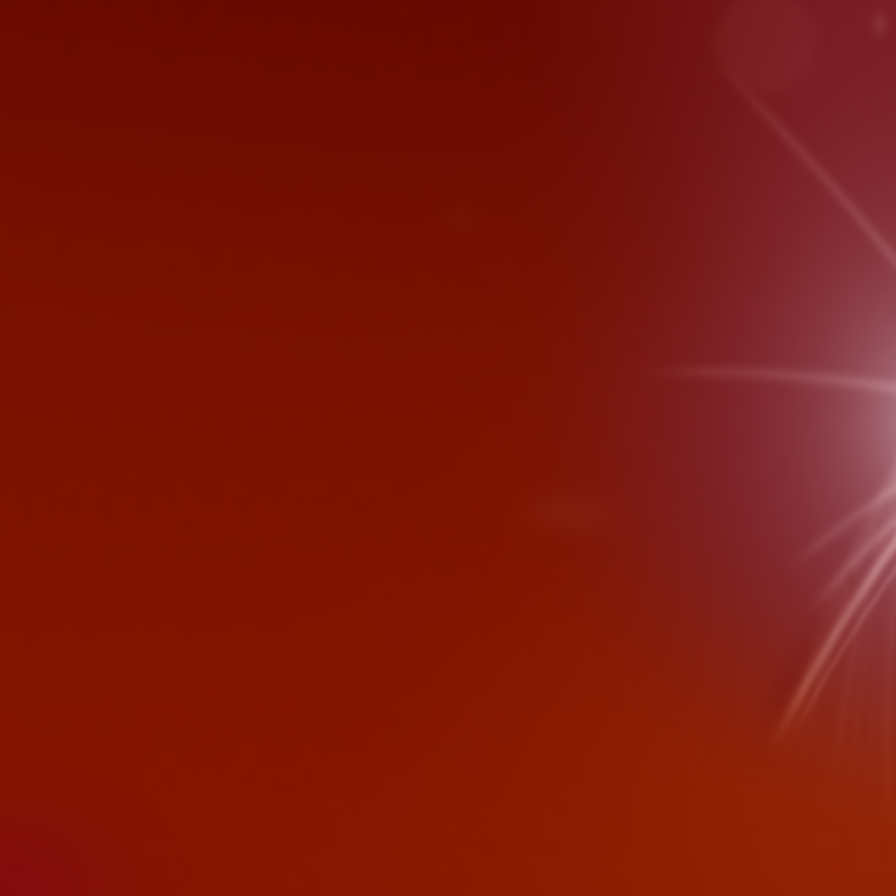
Reproduce this background procedurally as a three.js fragment shader.

```glsl
varying vec2 vUv;

const vec3 TOP_RED = vec3(0.41, 0.037, 0.004);
const vec3 MID_RED = vec3(0.48, 0.072, 0.002);
const vec3 LOW_RED = vec3(0.525, 0.088, 0.0);
const vec3 WARM_TINT = vec3(0.04, 0.034, 0.0);
const vec3 CORNER_TINT = vec3(-0.01, -0.04, 0.055);
const vec3 VEIL_COLOR = vec3(0.465, 0.09, 0.12);
const vec3 GLOW_COLOR = vec3(0.26, 0.46, 0.49);
const vec3 STREAK_COLOR = vec3(0.20, 0.27, 0.25);
const vec3 SHADE_COLOR = vec3(0.43, 0.05, 0.03);

const vec2 LIGHT = vec2(1.03, 0.53);
const float GLOW_FALLOFF = 0.10;
const float GLOW_STRETCH = 0.65;
const float GRAIN_SCALE = 45.0;
const float GRAIN_AMOUNT = 0.012;
const int FAN_RAYS = 8;
const float FAN_START = 4.33;
const float FAN_STEP = 0.052;

vec2 hashGradient(vec2 cell) {
  float h = fract(sin(dot(cell, vec2(127.1, 311.7))) * 43758.5);
  return vec2(cos(h * 6.2832), sin(h * 6.2832));
}

float gradientNoise(vec2 p) {
  vec2 i = floor(p);
  vec2 f = fract(p);
  vec2 u = f * f * f * (f * (f * 6.0 - 15.0) + 10.0);
  vec2 e = vec2(1.0, 0.0);
  float low = mix(dot(hashGradient(i), f),
                  dot(hashGradient(i + e.xy), f - e.xy), u.x);
  float high = mix(dot(hashGradient(i + e.yx), f - e.yx),
                   dot(hashGradient(i + e.xx), f - e.xx), u.x);
  return mix(low, high, u.y);
}

// Soft arc from a to b, bowed to its left and brightening toward b
float streak(vec2 p, vec2 a, vec2 b, float bend, float width) {
  vec2 chord = b - a;
  float len = length(chord);
  vec2 dir = chord / len;
  vec2 q = p - a;
  float t = dot(q, dir) / len;
  float s = clamp(t, 0.0, 1.0);
  float offset = dot(q, vec2(-dir.y, dir.x)) - bend * 4.0 * s * (1.0 - s);
  float fade = smoothstep(0.0, 0.35, t) * mix(0.45, 1.0, s);
  return exp(-offset * offset / (width * width)) * fade;
}

// Soft elliptical spot
float spot(vec2 p, vec2 center, vec2 size) {
  vec2 q = (p - center) / size;
  return exp(-dot(q, q));
}

vec3 backdrop(vec2 p) {
  vec3 color = mix(LOW_RED, MID_RED, smoothstep(0.0, 0.6, p.y));
  color = mix(color, TOP_RED, smoothstep(0.5, 1.02, p.y + 0.12 * (p.x - 0.5)));
  color += WARM_TINT * smoothstep(0.3, 0.95, p.x) * (1.0 - smoothstep(0.05, 0.55, p.y));
  color += CORNER_TINT * spot(p, vec2(0.0), vec2(0.14, 0.10));
  return color;
}

// Mauve haze around the light, reaching further in the upper half
float veil(vec2 p) {
  float halo = 1.0 - smoothstep(0.15, 0.48, distance(p, LIGHT));
  float upper = smoothstep(0.56, 0.97, p.x) * smoothstep(0.25, 0.6, p.y);
  return max(halo, upper);
}

float streaks(vec2 p) {
  float sum = 0.0;
  // Upper and level beams
  sum += 0.32 * streak(p, vec2(0.79, 0.94), vec2(1.0, 0.708), 0.004, 0.007);
  sum += 0.34 * streak(p, vec2(0.70, 0.583), vec2(1.0, 0.567), 0.008, 0.008);
  // Lower arcs
  sum += 0.80 * streak(p, vec2(0.855, 0.150), vec2(1.0, 0.395), 0.006, 0.0065);
  sum += 0.35 * streak(p, vec2(0.870, 0.150), vec2(1.015, 0.385), 0.006, 0.004);
  sum += 0.42 * streak(p, vec2(0.900, 0.310), vec2(1.0, 0.418), 0.004, 0.007);
  sum += 0.32 * streak(p, vec2(0.875, 0.360), vec2(1.0, 0.455), 0.003, 0.007);
  // Faint fan below the light
  for (int i = 0; i < FAN_RAYS; i++) {
    float k = float(i);
    float angle = FAN_START + FAN_STEP * k;
    float reach = 0.42 + 0.013 * k;
    vec2 tail = LIGHT + reach * vec2(cos(angle), sin(angle));
    float strength = 0.13 + 0.07 * sin(k * 2.4);
    sum += strength * streak(p, tail, LIGHT, 0.018, 0.007);
  }
  return sum;
}

void main() {
  vec2 p = vUv;
  vec3 color = mix(backdrop(p), VEIL_COLOR, veil(p));

  // Shade beside the main arc, and a small dark fleck
  float shade = streak(p, vec2(0.835, 0.155), vec2(0.975, 0.385), 0.008, 0.014);
  color = mix(color, SHADE_COLOR, 0.6 * shade * (1.0 - smoothstep(0.24, 0.36, p.y)));
  color = mix(color, SHADE_COLOR, 0.6 * spot(p, vec2(0.949, 0.354), vec2(0.005, 0.010)));

  // Light and its beams
  float glowDistance = length((p - LIGHT) * vec2(1.0, GLOW_STRETCH));
  color += GLOW_COLOR * exp(-glowDistance / GLOW_FALLOFF);
  color += STREAK_COLOR * streaks(p);

  // Lens ghosts
  float disc = 1.0 - smoothstep(0.045, 0.068, distance(p, vec2(0.855, 0.953)));
  float ghosts = 0.09 * disc + 0.22 * spot(p, vec2(0.982, 0.973), vec2(0.010, 0.014));
  ghosts += 0.10 * spot(p, vec2(0.635, 0.428), vec2(0.045, 0.020));
  ghosts += 0.05 * spot(p, vec2(0.515, 0.755), vec2(0.020, 0.015));
  color += STREAK_COLOR * ghosts;

  // Fine mottling
  color *= 1.0 + GRAIN_AMOUNT * gradientNoise(p * GRAIN_SCALE);
  gl_FragColor = vec4(clamp(color, 0.0, 1.0), 1.0);
}
```
